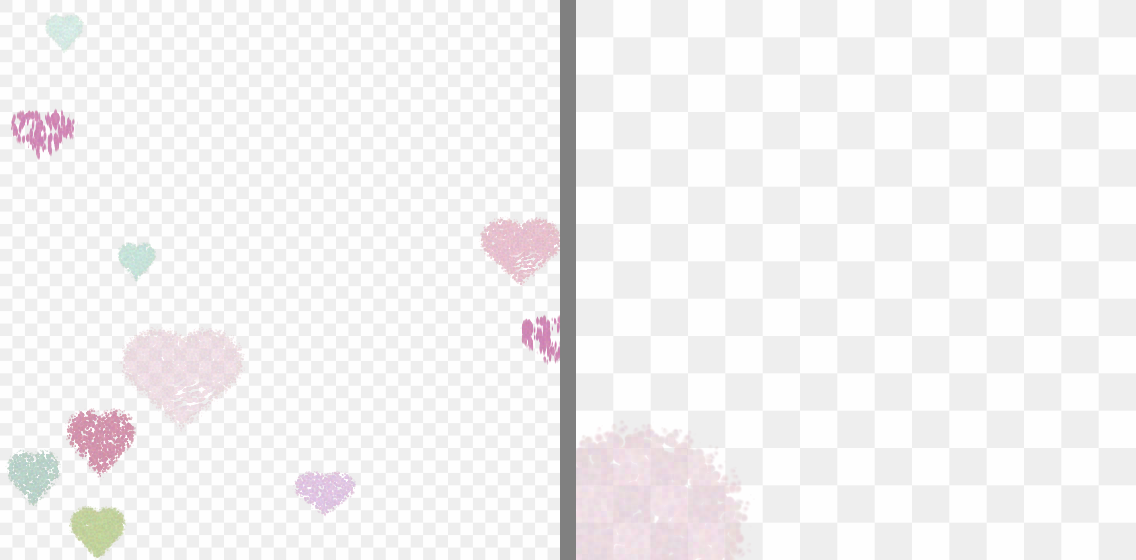
Left, the full canvas; right, a detail of the centre.
A WebGL 2 fragment shader for this pattern:

```glsl
#version 300 es
precision highp float;
// Dry-brushed pastel hearts drifting over a pale grey and white checkerboard.
// Each heart is a distance function whose paint is worn away by cellular
// noise; a swaying strand and a short arc of hearts set the positions.

uniform vec2 u_resolution;
out vec4 fragColor;

const float PI = 3.14159265;
const float CHECKS = 45.0;               // squares across the canvas
const vec3 CHECK_LIGHT = vec3(0.998);
const vec3 CHECK_GREY = vec3(0.933);
const vec3 EDGE_TINT = vec3(0.86, 0.80, 0.76);
const float GRAIN_SCALE = 210.0;         // fine paint grains across the canvas
const float CLUMP_SCALE = 100.0;         // larger worn patches
const float GRAIN_TINT = 0.085;          // colour change from grain to grain
const float GRAIN_SOFTNESS = 0.10;
const float RAGGEDNESS = 0.12;           // roughness of the outlines
const float LARGE_HEART = 0.065;         // wider hearts also get scratches
const int HEARTS = 10;
const int STRAND = 7;                    // hearts on the left strand

// Paint colour and opacity
const vec4 PAINT[HEARTS] = vec4[](
    vec4(0.81, 0.91, 0.88, 0.78), vec4(0.80, 0.48, 0.68, 0.88),
    vec4(0.76, 0.88, 0.84, 0.88), vec4(0.91, 0.81, 0.85, 0.62),
    vec4(0.81, 0.53, 0.64, 0.88), vec4(0.69, 0.80, 0.76, 0.85),
    vec4(0.74, 0.81, 0.58, 0.90), vec4(0.90, 0.73, 0.79, 0.88),
    vec4(0.80, 0.48, 0.68, 0.88), vec4(0.87, 0.75, 0.88, 0.88));

// Half width, height over width, wear, vertical streaking
const vec4 BRUSH[HEARTS] = vec4[](
    vec4(0.033, 1.00, 0.25, 0.0), vec4(0.058, 0.74, 0.88, 1.0),
    vec4(0.033, 1.00, 0.25, 0.0), vec4(0.105, 0.82, 0.30, 0.0),
    vec4(0.059, 1.00, 0.64, 0.2), vec4(0.046, 1.06, 0.60, 0.0),
    vec4(0.048, 0.96, 0.15, 0.1), vec4(0.070, 0.82, 0.38, 0.0),
    vec4(0.058, 0.74, 0.88, 1.0), vec4(0.053, 0.72, 0.60, 0.0));

vec3 hash3(vec2 p) {
    vec3 q = fract(p.xyx * vec3(0.1031, 0.1030, 0.0973));
    q += dot(q, q.yxz + 33.33);
    return fract((q.xxy + q.yzz) * q.zyx);
}

// Distance to the nearest cell point
float cellular(vec2 p) {
    vec2 cell = floor(p);
    float nearest = 4.0;
    for (int y = -1; y <= 1; y++)
        for (int x = -1; x <= 1; x++) {
            vec2 c = cell + vec2(x, y);
            vec2 offset = c + hash3(c).xy - p;
            nearest = min(nearest, dot(offset, offset));
        }
    return sqrt(nearest);
}

// Heart with its tip at the origin, 1.207 wide and 1.104 high
float heartDistance(vec2 p) {
    p.x = abs(p.x);
    if (p.x + p.y > 1.0) return length(p - vec2(0.25, 0.75)) - sqrt(2.0) / 4.0;
    vec2 toNotch = p - vec2(0.0, 1.0);
    vec2 toSide = p - 0.5 * max(p.x + p.y, 0.0);
    return sqrt(min(dot(toNotch, toNotch), dot(toSide, toSide))) * sign(p.x - p.y);
}

vec2 heartCentre(int index) {
    float i = float(index);
    if (index < STRAND)
        return vec2(0.195 - 0.135 * cos(1.44 * (i - 0.65)),
                    0.935 - 0.23 * i + 0.013 * i * i + 0.04 * cos(1.44 * (i - 1.0)));
    float j = i - float(STRAND);
    return vec2(0.93 + 0.285 * j - 0.23 * j * j, 0.55 - 0.1 * j - 0.058 * j * j);
}

vec3 checkerboard(vec2 uv, float pixel) {
    vec2 wave = clamp(sin(PI * CHECKS * uv) / (0.5 * PI * CHECKS * pixel), -1.0, 1.0);
    return mix(CHECK_LIGHT, CHECK_GREY, 0.5 + 0.5 * wave.x * wave.y);
}

// Brush scratches gathered in the lower right of a heart
float scratches(vec2 h) {
    vec2 slanted = mat2(0.95, -0.31, 0.31, 0.95) * h;
    float gap = cellular(slanted * vec2(9.0, 22.0));
    float zone = 1.0 - smoothstep(0.12, 0.30, length((h - vec2(0.12, 0.36)) * vec2(0.8, 1.2)));
    return zone * smoothstep(0.48, 0.62, gap);
}

// Uneven vertical bands of missing paint with a few sideways breaks
float bands(vec2 h) {
    float columns = sin(19.0 * h.x + 0.6) + 0.6 * sin(41.0 * h.x + 2.0 * h.y);
    float breaks = sin(15.0 * h.y + 4.0 * sin(7.0 * h.x));
    return 0.11 * columns + 0.05 * breaks;
}

vec3 paintHeart(vec3 base, vec2 uv, int i, float pixel) {
    vec4 paint = PAINT[i], brush = BRUSH[i];
    vec2 h = (uv - heartCentre(i)) * 0.6036 / brush.x;
    h.y = h.y * 0.914 / brush.y + 0.552;
    if (abs(h.x) > 0.8 || abs(h.y - 0.552) > 0.8) return base;

    // Ragged outline, then grains that wear through most at the rim
    vec2 stretch = mix(vec2(1.0), vec2(0.85, 0.25), brush.w);
    float grain = cellular(uv * GRAIN_SCALE * stretch);
    float clump = cellular(uv * CLUMP_SCALE * stretch + 17.0);
    float roughness = mix(grain, clump, 0.45) + brush.w * bands(h);
    float d = heartDistance(h) + RAGGEDNESS * (roughness - 0.5);
    float rim = smoothstep(-0.12, 0.03, d);
    float threshold = mix(0.90, 0.45, brush.z);
    float bare = roughness + 0.16 * rim - threshold;
    float cover = 1.0 - smoothstep(-GRAIN_SOFTNESS, GRAIN_SOFTNESS, bare);
    float soft = 0.6 * pixel / brush.x + 0.02;
    cover *= 1.0 - smoothstep(-soft, soft, d);
    if (brush.x > LARGE_HEART) cover *= 1.0 - scratches(h);

    vec3 speck = hash3(floor(uv * GRAIN_SCALE * 1.3)) - 0.5;
    vec3 colour = mix(paint.rgb, EDGE_TINT, 0.25 * rim);
    colour += GRAIN_TINT * (0.6 * speck + 0.6 * (grain - 0.5));
    return mix(base, clamp(colour, 0.0, 1.0), cover * paint.a);
}

void main() {
    float pixel = 1.0 / min(u_resolution.x, u_resolution.y);
    vec2 uv = gl_FragCoord.xy * pixel;
    vec3 colour = checkerboard(uv, pixel);
    for (int i = 0; i < HEARTS; i++) colour = paintHeart(colour, uv, i, pixel);
    fragColor = vec4(colour, 1.0);
}
```
